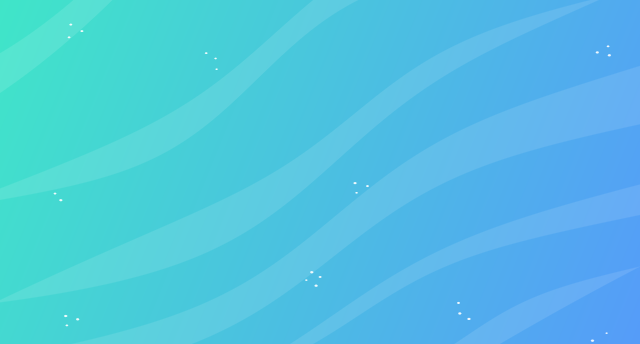
Write a WebGL 1 fragment shader that draws this background.

```glsl
precision highp float;
// Teal to blue diagonal gradient with pale flowing ribbons and small clusters of dots.
uniform vec2 u_resolution;

const float HEIGHT = 0.539;            // canvas height in canvas widths
const vec3 TEAL = vec3(0.25, 0.90, 0.785);
const vec3 BLUE = vec3(0.335, 0.61, 0.975);
const float GRADIENT_TILT = 22.0;      // degrees below horizontal
const float RIBBON_ALPHA = 0.11;
const float DOT_ALPHA = 0.9;
const float DOT_MIN = 0.0012;
const float DOT_MAX = 0.0020;
const vec2 DOT_SQUASH = vec2(0.8, 1.1);

float hash(vec2 p) {
  return fract(sin(dot(p, vec2(127.1, 311.7))) * 4375.85);
}

// Antialiased coverage of a signed distance, positive inside
float cover(float d) {
  return clamp(d * u_resolution.x + 0.5, 0.0, 1.0);
}

// S-curve from -1 to 1
float sigmoid(float t) {
  return 1.0 - 2.0 / (exp(2.0 * t) + 1.0);
}

// Signed height of p above a wave through mid.
// shape: base slope, rise of the S-curve, its width, parabolic bend
float above(vec2 p, vec2 mid, vec4 shape) {
  float u = p.x - mid.x;
  float bend = shape.w * u * u;
  return p.y - mid.y - shape.x * u - shape.y * sigmoid(u / shape.z) - bend;
}

// Area between two waves
float ribbon(vec2 p, vec2 topMid, vec4 topShape, vec2 lowMid, vec4 lowShape) {
  return cover(-0.8 * above(p, topMid, topShape))
       * cover(0.8 * above(p, lowMid, lowShape));
}

// Dots on an arc; angles are in degrees
float cluster(vec2 p, vec2 center, float radius, float start, float turn, float count) {
  float mask = 0.0;
  for (int i = 0; i < 4; i++) {
    float k = float(i);
    if (k >= count) break;
    float a = radians(start + turn * k);
    vec2 offset = p - center - radius * vec2(cos(a), sin(a));
    float size = mix(DOT_MIN, DOT_MAX, hash(center + k));
    mask = max(mask, cover(size - length(offset * DOT_SQUASH)));
  }
  return mask;
}

float ribbons(vec2 p) {
  float m = ribbon(p, vec2(0.0573, 0.4935), vec4(0.727, 0.0, 1.0, 1.15),
                      vec2(0.0879, 0.4596), vec4(0.83, 0.0, 1.0, 0.845));
  m = max(m, ribbon(p, vec2(0.4297, 0.4870), vec4(0.38, 0.0807, 0.156, 0.0),
                       vec2(0.4036, 0.4167), vec4(0.155, 0.130, 0.159, 0.0)));
  m = max(m, ribbon(p, vec2(0.5599, 0.3659), vec4(0.33, 0.0716, 0.148, -0.13),
                       vec2(0.5208, 0.2826), vec4(0.29, 0.1107, 0.182, 0.161)));
  m = max(m, ribbon(p, vec2(0.5208, 0.1979), vec4(0.245, 0.1094, 0.187, 0.054),
                       vec2(0.5208, 0.1367), vec4(0.2, 0.1133, 0.193, 0.0)));
  m = max(m, ribbon(p, vec2(0.5208, 0.0456), vec4(0.25, 0.0859, 0.195, 0.0),
                       vec2(0.5599, 0.0443), vec4(0.2, 0.0703, 0.154, 0.0)));
  return max(m, ribbon(p, vec2(0.7292, 0.0130), vec4(0.22, 0.0495, 0.109, 0.0),
                          vec2(0.8906, 0.0625), vec4(0.554, 0.0, 1.0, -0.15)));
}

float dots(vec2 p) {
  float m = cluster(p, vec2(0.1159, 0.4896), 0.0121, 3.0, 113.0, 3.0);
  m = max(m, cluster(p, vec2(0.3215, 0.4374), 0.0183, -22.0, 55.0, 3.0));
  m = max(m, cluster(p, vec2(0.9436, 0.4583), 0.0104, 51.0, 137.0, 3.0));
  m = max(m, cluster(p, vec2(0.0905, 0.2305), 0.0069, 131.0, 180.0, 2.0));
  m = max(m, cluster(p, vec2(0.5635, 0.2457), 0.0108, -126.0, 135.0, 3.0));
  m = max(m, cluster(p, vec2(0.4896, 0.1016), 0.0111, -67.0, 85.0, 4.0));
  m = max(m, cluster(p, vec2(0.1109, 0.0374), 0.0105, -128.0, 135.0, 3.0));
  m = max(m, cluster(p, vec2(0.7344, 0.0582), 0.0190, 161.0, 52.0, 3.0));
  return max(m, cluster(p, vec2(0.9368, 0.0111), 0.0125, 28.0, 180.0, 2.0));
}

void main() {
  vec2 p = gl_FragCoord.xy / u_resolution * vec2(1.0, HEIGHT);

  // Gradient from the upper left corner to the lower right
  float tilt = radians(GRADIENT_TILT);
  vec2 axis = vec2(cos(tilt), -sin(tilt));
  float t = dot(p - vec2(0.0, HEIGHT), axis) / dot(vec2(1.0, -HEIGHT), axis);
  vec3 color = mix(TEAL, BLUE, t);

  color = mix(color, vec3(1.0), RIBBON_ALPHA * ribbons(p));
  color = mix(color, vec3(1.0), DOT_ALPHA * dots(p));
  gl_FragColor = vec4(color, 1.0);
}
```
